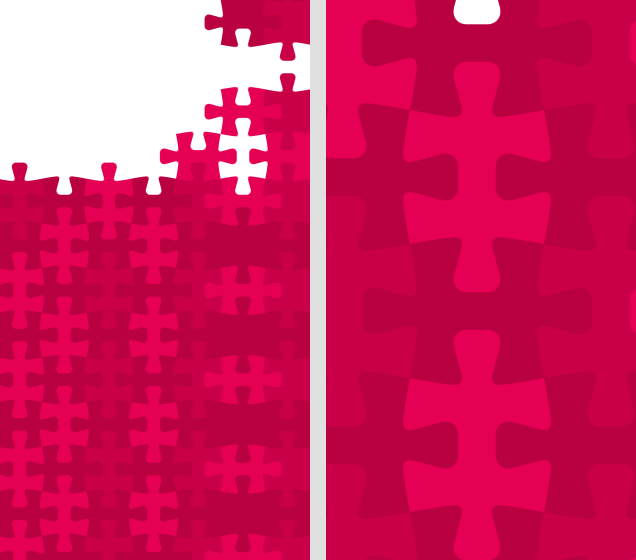
Left, the full canvas; right, a detail of the centre.
Write a WebGL 1 fragment shader that draws this pattern.

```glsl
precision highp float;
// Interlocking jigsaw pieces in three crimsons, with the upper left left empty.
// Pieces alternate between vertical and horizontal tabs in a checkerboard;
// each pixel starts as its own cell and is overlaid by its four neighbours.

uniform vec2 u_resolution;

#define CELL 0.1441       // piece pitch, as a share of the canvas width
#define COLUMNS 7.0       // pieces across, counted from the right edge
#define TAB_LENGTH 0.36   // lengths below are in cells
#define TAB_BASE 0.108
#define TAB_FLARE 0.27
#define TAB_ROUND 0.13
#define SHOULDER_BOW 0.06
#define NECK_BLEND 0.09
#define DARK vec3(0.727, 0.0, 0.252)
#define MID vec3(0.790, 0.0, 0.280)
#define BRIGHT vec3(0.900, 0.0, 0.325)
#define EMPTY vec3(1.0)

bool same(float a, float b) { return abs(a - b) < 0.5; }

float smoothUnion(float a, float b, float k) {
  float h = max(k - abs(a - b), 0.0) / k;
  return min(a, b) - 0.25 * h * h * k;
}

// Signed distance to a piece side: t runs along it, v points outward
float tabbedSide(float t, float v) {
  float body = v + SHOULDER_BOW * cos(3.14159 * t);
  vec2 q = vec2(abs(t) - TAB_BASE - TAB_FLARE * v, v - TAB_LENGTH) + TAB_ROUND;
  float tab = min(max(q.x, q.y), 0.0) + length(max(q, 0.0)) - TAB_ROUND;
  return smoothUnion(body, tab, NECK_BLEND);
}

// Staggered upper outline: which cells hold a piece
bool isFilled(float col, float row) {
  if (row > 3.5) return true;
  if (same(row, 3.0)) return col > 3.5 && !same(col, 5.0);
  return col > 4.5 && !same(row, 1.0);
}

// Column colours alternate by row, with a few changes along the top
vec3 pieceColor(vec2 cell) {
  float col = cell.x;
  float row = cell.y;
  if (!isFilled(col, row)) return EMPTY;

  if (same(mod(row, 2.0), 1.0)) {
    bool lit = same(row, 3.0) || same(col, 1.0) || same(col, 3.0);
    return lit ? BRIGHT : DARK;
  }
  if (same(row, 0.0) && same(col, 5.0)) return DARK;
  if (same(row, 4.0) && same(col, 0.0)) return MID;
  if (same(row, 4.0) && same(col, 2.0)) return BRIGHT;
  if (same(col, 0.0) || same(col, 5.0)) return BRIGHT;
  return same(mod(col, 2.0), 1.0) && col < 6.0 ? DARK : MID;
}

void main() {
  // Grid rows count down from the top, columns end at the right edge
  float pitch = u_resolution.x * CELL;
  vec2 grid = vec2(gl_FragCoord.x - u_resolution.x,
                   u_resolution.y - gl_FragCoord.y) / pitch;
  grid.x += COLUMNS;
  vec2 cell = floor(grid);
  vec2 local = grid - cell - 0.5;
  float soft = 0.7 / pitch;
  bool verticalTabs = mod(cell.x + cell.y, 2.0) < 0.5;

  vec3 color = pieceColor(cell);
  for (int i = 0; i < 4; i++) {
    bool vertical = i < 2;
    float direction = mod(float(i), 2.0) * 2.0 - 1.0;
    vec2 outward = vertical ? vec2(0.0, direction) : vec2(direction, 0.0);
    float along = vertical ? local.x : local.y;
    float beyond = dot(local, outward) - 0.5;

    // The side follows whichever piece owns its tab
    float outside = vertical == verticalTabs
      ? tabbedSide(along, beyond)
      : -tabbedSide(along, -beyond);
    color = mix(color, pieceColor(cell + outward),
                smoothstep(-soft, soft, outside));
  }
  gl_FragColor = vec4(color, 1.0);
}
```
